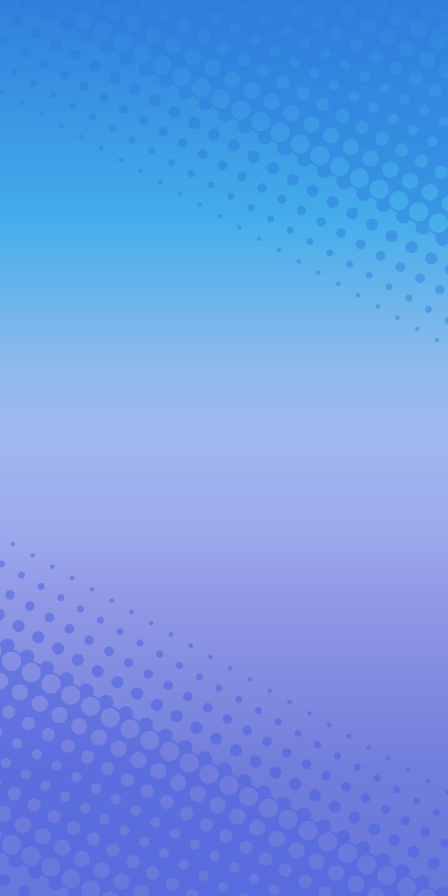
Give the GLSL for this background, as a Shadertoy shader.

```glsl
// Blue to violet vertical gradient with two slanted halftone bands in opposite corners.

const float CELL = 0.0508;      // halftone spacing, in canvas widths
const float TILT = 0.519;       // slant of the dot rows, in radians
const float RIM_ROW = 4.0;      // row where dots merge into a solid band
const float CENTRE_ROW = 8.0;   // mirror axis of a band

const vec3 TOP_INK = vec3(0.17, 0.48, 0.86);
const vec3 BOTTOM_INK = vec3(0.29, 0.38, 0.88);

// Piecewise linear gradient, t runs from the top edge down
vec3 backdrop(float t) {
    const int COUNT = 10;
    float stops[COUNT] = float[](0.0, 0.17, 0.245, 0.333, 0.42, 0.49, 0.60, 0.667, 0.86, 1.0);
    vec3 colours[COUNT] = vec3[](
        vec3(0.19, 0.50, 0.86), vec3(0.24, 0.62, 0.90),
        vec3(0.27, 0.68, 0.92), vec3(0.42, 0.71, 0.92),
        vec3(0.58, 0.73, 0.93), vec3(0.625, 0.72, 0.94),
        vec3(0.61, 0.66, 0.925), vec3(0.57, 0.60, 0.90),
        vec3(0.44, 0.49, 0.86), vec3(0.40, 0.47, 0.86));
    vec3 colour = colours[0];
    for (int i = 1; i < COUNT; i++) {
        float blend = clamp((t - stops[i - 1]) / (stops[i] - stops[i - 1]), 0.0, 1.0);
        colour = mix(colour, colours[i], blend);
    }
    return colour;
}

float disc(vec2 offset, float radius, float soft) {
    return 1.0 - smoothstep(-soft, soft, length(offset) - radius);
}

// Ink coverage: dots grow up to the rim, then shrinking holes fill the band
float halftone(vec2 grid, float soft) {
    float depth = CENTRE_ROW - abs(grid.y - CENTRE_ROW);

    float dotRow = floor(depth + 0.5);
    vec2 dotOffset = vec2(fract(grid.x + 0.5) - 0.5, depth - dotRow);
    float dotRadius = 0.10 + 0.055 * dotRow;
    float dots = disc(dotOffset, dotRadius, soft)
               * step(0.0, dotRow) * step(dotRow, RIM_ROW);

    float holeRow = floor(depth) - RIM_ROW;
    vec2 holeOffset = vec2(fract(grid.x), fract(depth)) - 0.5;
    float holes = disc(holeOffset, 0.42 - 0.065 * holeRow, soft) * step(0.0, holeRow);

    float solid = smoothstep(-soft, soft, depth - RIM_ROW);
    return max(dots, solid) * (1.0 - holes);
}

void mainImage(out vec4 fragColor, in vec2 fragCoord) {
    vec2 fromTop = vec2(fragCoord.x, iResolution.y - fragCoord.y);
    vec2 p = fromTop / iResolution.x;
    float soft = 0.7 / (iResolution.x * CELL);

    // Axes along and across the slanted rows, in cells
    vec2 along = vec2(cos(TILT), sin(TILT));
    vec2 across = vec2(-along.y, along.x);
    vec2 grid = vec2(dot(p, along), dot(p, across)) / CELL;

    // Each band starts at its smallest dots and deepens towards its corner
    float topBand = halftone(vec2(grid.x - 0.09, 3.46 - grid.y), soft);
    float bottomBand = halftone(vec2(grid.x - 0.35, grid.y - 20.48), soft);

    vec3 colour = backdrop(fromTop.y / iResolution.y);
    colour = mix(colour, TOP_INK, 0.45 * topBand);
    colour = mix(colour, BOTTOM_INK, 0.52 * bottomBand);
    fragColor = vec4(colour, 1.0);
}
```
